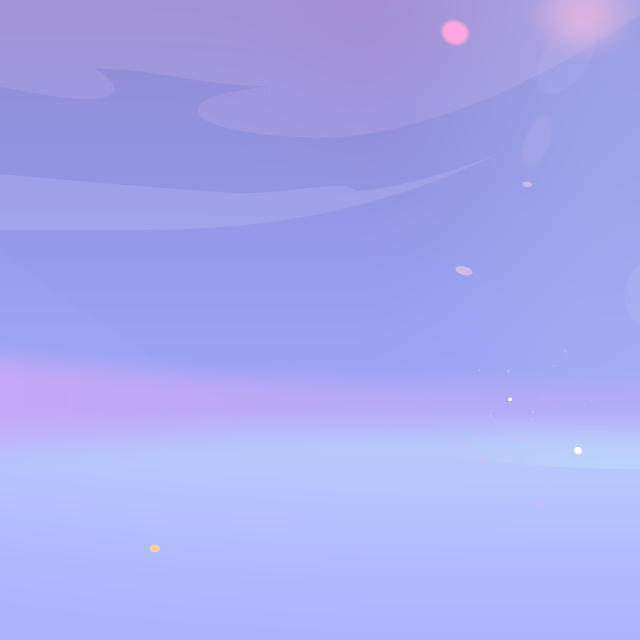
A three.js fragment shader for this background:

```glsl
// A lilac dusk sky with two sheets of cloud, a pink haze on the horizon and a
// pale blue ground. Gradients set the base, curves bound the flat clouds, and
// soft ellipses and hashed specks add glows, petals and sparkles.

varying vec2 vUv;

const vec3 SKY_TOP = vec3(0.58, 0.54, 0.83);
const vec3 SKY_MID = vec3(0.567, 0.570, 0.87);
const vec3 SKY_LOW = vec3(0.61, 0.64, 0.96);
const vec3 SKY_RIGHT = vec3(0.66, 0.71, 0.95);
const vec3 PURPLE = vec3(0.60, 0.48, 0.80);
const vec3 HAZE_LEFT = vec3(0.775, 0.66, 0.965);
const vec3 HAZE_RIGHT = vec3(0.70, 0.665, 0.965);
const vec3 GROUND_FAR = vec3(0.72, 0.78, 0.99);
const vec3 GROUND_NEAR = vec3(0.67, 0.71, 0.995);
const vec3 SHORE = vec3(0.74, 0.85, 0.98);
const vec3 CLOUD = vec3(0.86, 0.73, 0.91);
const vec3 STREAK = vec3(0.86, 0.84, 0.99);
const vec3 PINK = vec3(1.0, 0.65, 0.87);
const vec3 GLOW = vec3(0.90, 0.71, 0.88);
const vec3 PETAL = vec3(0.80, 0.73, 0.93);
const vec3 AMBER = vec3(1.0, 0.80, 0.62);
const int SPECKS = 26;

float hash(float n) { return fract(sin(n * 127.1) * 43758.5453); }

// Antialiased cover of the side where d is positive
float cover(float d) { return clamp(0.5 + d / max(fwidth(d), 0.0002), 0.0, 1.0); }

// Root that stays at zero outside its range
float arc(float t) { return sqrt(max(1.0 - t * t, 0.0)); }

// Tilted ellipse: 1 inside, 0 outside, with a soft rim in units of its radius
float ellipse(vec2 p, vec2 centre, vec2 radius, float tilt, float rim) {
  float c = cos(tilt), s = sin(tilt);
  vec2 q = mat2(c, -s, s, c) * (p - centre);
  return 1.0 - smoothstep(1.0 - rim, 1.0 + rim, length(q / radius));
}

// High cloud: a sloping sheet with a rounded lobe on each side of a notch
float highCloud(vec2 p) {
  float x = p.x, y = p.y;
  float sheet = cover(y - mix(0.893, 0.865, smoothstep(0.147, 0.417, x)));
  sheet *= 1.0 - step(0.417, x);

  float leftLow = x < 0.137
    ? 0.845 + 0.02 * pow((0.137 - x) / 0.137, 1.5)
    : 0.860 - 0.015 * arc((x - 0.137) / 0.042);
  float leftHigh = 0.860 + 0.033 * pow(max((0.179 - x) / 0.032, 0.0), 0.57);
  float leftLobe = cover(min(y - leftLow, leftHigh - y)) * step(x, 0.179);

  float rightLow = x < 0.51
    ? 0.826 - 0.041 * arc((0.51 - x) / 0.2)
    : 0.785 + 0.65 * pow(x - 0.51, 1.71);
  float rightHigh = 0.826 + 0.039 * pow(max((x - 0.310) / 0.107, 0.0), 0.357);
  rightHigh += step(0.417, x);
  float rightLobe = cover(min(y - rightLow, rightHigh - y)) * step(0.310, x);
  return max(sheet, max(leftLobe, rightLobe));
}

// Low cloud: a broad band that rises and thins to a point
float lowCloud(vec2 p) {
  float low = 0.6405 + 0.431 * pow(max(p.x - 0.2, 0.0), 2.35);
  float high = 0.698 + 0.03 * pow(max(1.0 - p.x / 0.378, 0.0), 1.15);
  high += 0.0116 * smoothstep(0.378, 0.54, p.x);
  high -= 0.0076 * smoothstep(0.54, 0.56, p.x);
  high += 0.528 * pow(max(p.x - 0.56, 0.0), 1.46);
  return cover(min(p.y - low, high - p.y)) * step(p.x, 0.776);
}

void main() {
  vec2 p = vUv;
  float left = pow(1.0 - p.x, 3.0);

  // Sky
  vec3 color = mix(SKY_LOW, SKY_MID, smoothstep(0.38, 0.85, p.y));
  color = mix(color, SKY_TOP, smoothstep(0.8, 1.0, p.y));
  color = mix(color, SKY_RIGHT, 0.5 * smoothstep(0.55, 1.0, p.x));
  float column = exp(-pow((p.x - 0.57) / 0.13, 2.0));
  color = mix(color, PURPLE, 0.3 * column * smoothstep(0.65, 1.0, p.y));

  // Clouds and the faint diagonal veil
  color = mix(color, CLOUD, 0.2 * highCloud(p));
  color = mix(color, STREAK, 0.17 * lowCloud(p));
  float veil = cover(0.612 - 0.83 * p.x + 0.5 * p.x * p.x - p.y);
  color = mix(color, STREAK, 0.035 * veil * step(p.x, 0.5));

  // Horizon haze, then ground
  vec3 haze = mix(HAZE_RIGHT, HAZE_LEFT, pow(1.0 - p.x, 1.5));
  float hazeTop = 0.432 + 0.04 * left;
  color = mix(color, haze, 1.0 - smoothstep(hazeTop - 0.065, hazeTop, p.y));
  vec3 ground = mix(GROUND_NEAR, GROUND_FAR, smoothstep(-0.02, 0.3, p.y - 0.05 * left));
  float groundTop = 0.375 - 0.015 * left;
  color = mix(color, ground, 1.0 - smoothstep(0.295 - 0.04 * left, groundTop, p.y));
  float rise = p.y - 0.267 - 0.22 * (1.0 - p.x) * (1.0 - p.x);
  float shore = cover(rise) * (1.0 - smoothstep(0.0, 0.08, rise));
  color = mix(color, SHORE, 0.65 * shore * smoothstep(0.65, 0.95, p.x));

  // Glows and translucent petals
  color = mix(color, GLOW, 0.8 * ellipse(p, vec2(0.911, 0.977), vec2(0.052, 0.042), 0.0, 0.9));
  color = mix(color, PINK, ellipse(p, vec2(0.711, 0.949), vec2(0.021, 0.018), -0.4, 0.25));
  color = mix(color, CLOUD, 0.13 * ellipse(p, vec2(0.839, 0.779), vec2(0.019, 0.042), -0.35, 0.06));
  color = mix(color, STREAK, 0.07 * ellipse(p, vec2(0.885, 0.91), vec2(0.035, 0.065), -0.6, 0.06));
  color = mix(color, STREAK, 0.1 * ellipse(p, vec2(1.01, 0.545), vec2(0.032, 0.05), -0.2, 0.05));
  color = mix(color, PETAL, ellipse(p, vec2(0.824, 0.712), vec2(0.0075, 0.004), -0.1, 0.2));
  color = mix(color, PETAL, ellipse(p, vec2(0.725, 0.577), vec2(0.0135, 0.0065), -0.25, 0.12));
  color = mix(color, AMBER, ellipse(p, vec2(0.242, 0.143), vec2(0.0082, 0.0058), 0.0, 0.15));

  // Sparkles
  for (int i = 0; i < SPECKS; i++) {
    float n = float(i) + 1.0;
    float spread = hash(n + 40.3) + hash(n + 80.7) - 1.0;
    vec2 spot = vec2(0.73 + 0.27 * hash(n), 0.32 + 0.18 * spread);
    float size = mix(0.001, 0.0033, pow(hash(n + 120.9), 2.0));
    color = mix(color, GLOW, 0.65 * ellipse(p, spot, vec2(size), 0.0, 0.4));
  }
  color = mix(color, vec3(1.0), ellipse(p, vec2(0.903, 0.296), vec2(0.0062, 0.0056), -0.6, 0.15));
  color = mix(color, vec3(1.0), ellipse(p, vec2(0.797, 0.376), vec2(0.0028), 0.0, 0.3));

  gl_FragColor = vec4(color, 1.0);
}
```
